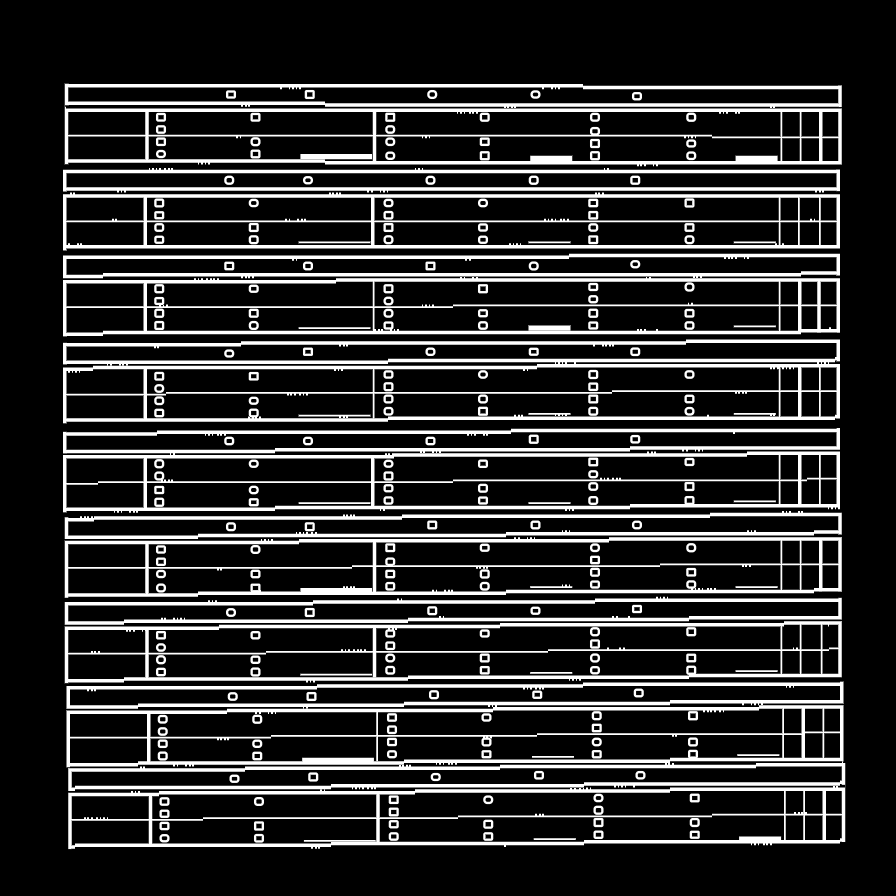
A WebGL 1 fragment shader for this pattern:

```glsl
precision highp float;
// Nine stacked white outline strips on black: a slim ringed bar above a divided panel.
// Each strip tilts and drifts by formula; its strokes snap to a coarse grid, so
// slanted lines climb in steps. Layered sines add burrs, a hash varies the rings.
// Lengths are in 1/768 of the canvas, y pointing down; one grid step is 1.5.

uniform vec2 u_resolution;

float hash(vec2 p) {
  return fract(sin(dot(p, vec2(12.9, 78.2))) * 4375.5);
}

vec2 snap(vec2 p) {
  return floor(p / 1.5 + 0.5) * 1.5;
}

// Antialiased coverage of a signed distance
float fill(float d) {
  return clamp(0.5 - d * u_resolution.y / 768.0, 0.0, 1.0);
}

float box(vec2 p, vec2 lo, vec2 hi) {
  vec2 d = max(lo - p, p - hi);
  return fill(max(d.x, d.y));
}

// Horizontal stroke centred near y, thickened in places by burrs
float beam(vec2 p, float y, float x0, float x1, float steps, float seed) {
  float x = floor(p.x / 1.5) * 1.5;
  float rough = sin(x * 0.031 + seed * 7.0) + sin(x * 0.083 + seed * 3.1)
              + 0.6 * sin(x * 1.9 + seed);
  float burr = 1.5 * step(2.1, rough);
  float up = step(0.5, hash(vec2(seed, 3.0)));
  float top = snap(vec2(y - 0.75 * steps)).y;
  return box(p, vec2(x0, top - burr * up),
                vec2(x1, top + 1.5 * steps + burr * (1.0 - up)));
}

// Vertical stroke centred near x
float post(vec2 p, float x, float y0, float y1, float steps) {
  float left = snap(vec2(x - 0.75 * steps)).x;
  return box(p, vec2(left, y0), vec2(left + 1.5 * steps, y1));
}

// Small ring, anywhere from nearly square to nearly oval
float ring(vec2 p, vec2 c) {
  c = snap(c);
  float r = mix(0.4, 2.6, hash(c));
  vec2 size = vec2(3.3, 2.5 + 0.5 * hash(c + 5.0));
  vec2 q = abs(p - c) - size + r;
  float d = length(max(q, 0.0)) + min(max(q.x, q.y), 0.0) - r;
  return fill(abs(d) - 1.0);
}

float strip(vec2 p, float i) {
  // Row position, sideways drift and tilt
  float top = 74.0 + 73.0 * i
            + 4.0 * smoothstep(2.5, 4.0, i) * (1.0 - smoothstep(6.5, 8.0, i));
  float drift = 0.15 * (i - 2.6) * (i - 2.6);
  float tilt = (1.5 - 6.5 * (1.0 - exp(-i / 3.0))) / 664.0;
  p.x -= snap(vec2(drift)).x;
  float y = top + tilt * (floor(p.x / 1.5) * 1.5 - 387.0);
  float yl = top - tilt * 332.0;
  float yr = top + tilt * 332.0;
  float seed = i * 5.0;

  // Bar and panel outlines, panel centre line
  float ink = beam(p, y, 54.0, 720.0, 2.0, seed);
  ink = max(ink, beam(p, y + 15.5, 54.0, 720.0, 2.0, seed + 1.0));
  ink = max(ink, beam(p, y + 20.5, 54.0, 720.0, 2.0, seed + 2.0));
  ink = max(ink, beam(p, y + 42.5, 54.0, 720.0, 1.0, seed + 3.0));
  ink = max(ink, beam(p, y + 65.0, 54.0, 720.0, 2.0, seed + 4.0));
  ink = max(ink, post(p, 55.0, yl - 1.5, yl + 17.0, 2.0));
  ink = max(ink, post(p, 719.0, yr - 1.5, yr + 17.0, 2.0));

  // Panel posts: two wide bays, then three narrow cells at the right
  ink = max(ink, post(p, 55.0, yl + 20.0, yl + 67.5, 2.0));
  ink = max(ink, post(p, 125.0, yl + 20.0, yl + 65.0, 2.0));
  ink = max(ink, post(p, 320.0, top + 20.0, top + 65.0,
                      1.0 + step(0.4, hash(vec2(i, 9.0)))));
  for (int k = 0; k < 4; k++) {
    float n = float(k);
    float steps = n > 2.5 ? 2.0 : 1.0 + step(0.5, hash(vec2(i, n))) * min(n, 1.0);
    ink = max(ink, post(p, 668.0 + 17.0 * n, yr + 20.0, yr + 66.0, steps));
  }

  // Rings along the bar
  for (int k = 0; k < 5; k++) {
    float n = float(k);
    float x = n < 2.0 ? 197.0 + 67.5 * n : 369.0 + 88.0 * (n - 2.0);
    ink = max(ink, ring(p, vec2(x, top + tilt * (x - 387.0) + 7.5)));
  }

  // Three groups: four rings, three rings and a dash
  for (int b = 0; b < 3; b++) {
    float n = float(b);
    float x = 136.0 + 197.0 * min(n, 1.0) + 176.0 * max(n - 1.0, 0.0);
    float base = top + tilt * (x - 387.0);
    for (int k = 0; k < 4; k++) {
      vec2 c = vec2(x, base + 26.8 + 10.7 * float(k));
      ink = max(ink, ring(p, c));
      if (k != 1) ink = max(ink, ring(p, c + vec2(81.5, 0.0)));
    }
    float thick = 1.0 + 2.0 * step(0.6, hash(vec2(i + 2.0, n)));
    float dashEnd = x + (b == 0 ? 181.5 : 156.0);
    ink = max(ink, beam(p, base + 60.0 + 0.5 * thick, x + 120.0, dashEnd, thick, seed + n));
  }
  return ink;
}

void main() {
  vec2 p = 768.0 * gl_FragCoord.xy / u_resolution;
  p.y = 768.0 - p.y;
  float ink = 0.0;
  for (int i = 0; i < 9; i++) ink = max(ink, strip(p, float(i)));
  gl_FragColor = vec4(vec3(ink), 1.0);
}
```
